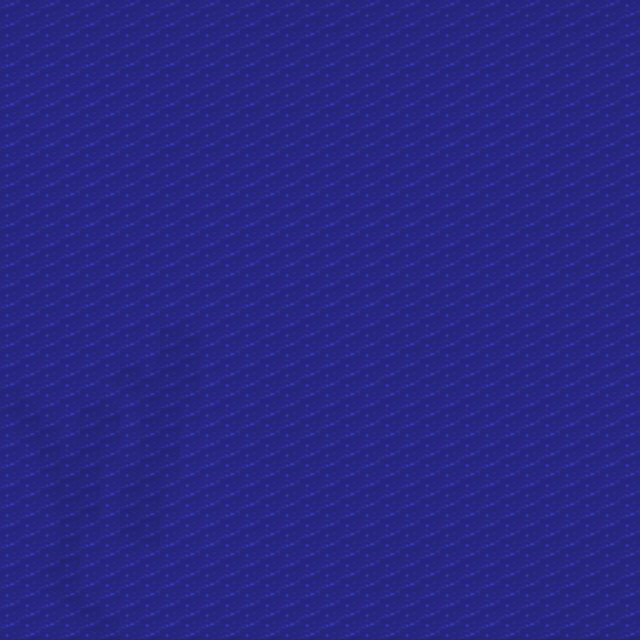
This texture is drawn by a three.js fragment shader. Its source:

```glsl
// Royal blue woven cloth: half-drop slanted stitches, bright flecks and faint worn shadows.
varying vec2 vUv;

const float REPEATS = 32.0;  // stitches across and down
const float DROP = 0.5;      // vertical shift of every second column
const float SLANT = 0.30;    // rise of the thread across one stitch

const vec3 CREASE = vec3(0.140, 0.140, 0.470);
const vec3 CLOTH = vec3(0.150, 0.150, 0.502);
const vec3 THREAD = vec3(0.170, 0.170, 0.555);
const vec3 SHEEN = vec3(0.190, 0.200, 0.645);
const vec3 FLECK = vec3(0.225, 0.225, 0.740);

vec2 hashGradient(vec2 cell) {
  vec2 h = vec2(dot(cell, vec2(127.1, 311.7)), dot(cell, vec2(269.5, 183.3)));
  return 2.0 * fract(sin(h) * 43758.5) - 1.0;
}

float gradientNoise(vec2 p) {
  vec2 i = floor(p);
  vec2 f = p - i;
  vec2 u = f * f * f * (f * (f * 6.0 - 15.0) + 10.0);
  vec2 e = vec2(0.0, 1.0);
  float a = dot(hashGradient(i), f);
  float b = dot(hashGradient(i + e.yx), f - e.yx);
  float c = dot(hashGradient(i + e.xy), f - e.xy);
  float d = dot(hashGradient(i + e.yy), f - e.yy);
  return mix(mix(a, b, u.x), mix(c, d, u.x), u.y);
}

float segmentDistance(vec2 p, vec2 a, vec2 b) {
  vec2 ab = b - a;
  vec2 ap = p - a;
  return length(ap - ab * clamp(dot(ap, ab) / dot(ab, ab), 0.0, 1.0));
}

// Soft slanted dash that wraps vertically inside its stitch
float dash(vec2 p, vec2 center, float halfLength, float radius) {
  vec2 d = p - center;
  d.y = fract(d.y + 0.5) - 0.5;
  vec2 reach = halfLength * normalize(vec2(1.0, SLANT));
  return 1.0 - smoothstep(radius - 0.03, radius + 0.04, segmentDistance(d, -reach, reach));
}

// Soft band across a repeating phase
float band(float phase, float center, float halfWidth, float blur) {
  float d = abs(fract(phase - center + 0.5) - 0.5);
  return 1.0 - smoothstep(halfWidth - blur, halfWidth + blur, d);
}

vec3 stitch(vec2 p) {
  float phase = p.y - SLANT * p.x;
  float grain = gradientNoise(vec2(p.x * 6.0, fract(p.y) * 8.0) + 3.7);

  // Faint crease above a lighter, grainy thread
  vec3 color = mix(CLOTH, CREASE, 0.5 * band(phase, 0.36, 0.08, 0.08));
  float thread = band(phase, 0.72, 0.22, 0.14) * smoothstep(-0.10, 0.25, grain);
  color = mix(color, THREAD, thread);

  // Sheen dashes and bright flecks
  color = mix(color, SHEEN, 0.75 * dash(p, vec2(0.86, 0.92), 0.05, 0.035));
  color = mix(color, SHEEN, 0.70 * dash(p, vec2(0.14, 0.64), 0.04, 0.035));
  color = mix(color, SHEEN, 0.55 * dash(p, vec2(0.72, 0.34), 0.03, 0.035));
  color = mix(color, FLECK, 0.75 * dash(p, vec2(0.36, 0.71), 0.03, 0.045));
  color = mix(color, FLECK, 0.95 * dash(p, vec2(0.61, 0.79), 0.06, 0.045));
  return mix(color, FLECK, dash(p, vec2(0.36, 0.22), 0.01, 0.055));
}

float shadowStroke(vec2 p, vec2 a, vec2 b, float radius) {
  return 1.0 - smoothstep(radius - 0.016, radius + 0.016, segmentDistance(p, a, b));
}

// Branching shadow in the lower left
float wornShadow(vec2 p) {
  vec2 q = p + 0.022 * vec2(gradientNoise(p * 14.0), gradientNoise(p * 14.0 + 9.0));
  float s = shadowStroke(q, vec2(0.28, 0.46), vec2(0.22, 0.18), 0.033);
  s = max(s, shadowStroke(q, vec2(0.20, 0.41), vec2(0.25, 0.38), 0.025));
  s = max(s, shadowStroke(q, vec2(0.15, 0.34), vec2(0.13, 0.22), 0.033));
  s = max(s, shadowStroke(q, vec2(0.03, 0.37), vec2(0.09, 0.27), 0.020));
  s = max(s, shadowStroke(q, vec2(0.10, 0.24), vec2(0.10, 0.07), 0.020));
  return max(s, shadowStroke(q, vec2(0.10, 0.07), vec2(0.17, 0.02), 0.016));
}

void main() {
  // Half-drop grid
  vec2 grid = vUv * REPEATS;
  float column = floor(grid.x);
  vec2 p = vec2(fract(grid.x), grid.y - DROP * mod(column, 2.0));
  vec3 color = stitch(p);

  // Broad tone follows each slanted stitch, giving stepped borders
  float toneX = mix(column + 0.5, grid.x, 0.4);
  vec2 tonePoint = vec2(toneX, grid.y + SLANT * (p.x - 0.5)) / REPEATS;
  float tone = 1.0 + 0.022 * gradientNoise(tonePoint * vec2(5.0, 4.0) + 21.0);
  tone *= 1.0 - 0.055 * wornShadow(tonePoint);

  // Slightly darker top and bottom hems
  tone *= 1.0 - 0.02 * smoothstep(0.85, 1.0, vUv.y);
  tone *= 1.0 - 0.05 * (1.0 - smoothstep(0.0, 0.012, vUv.y));
  gl_FragColor = vec4(color * tone, 1.0);
}
```
